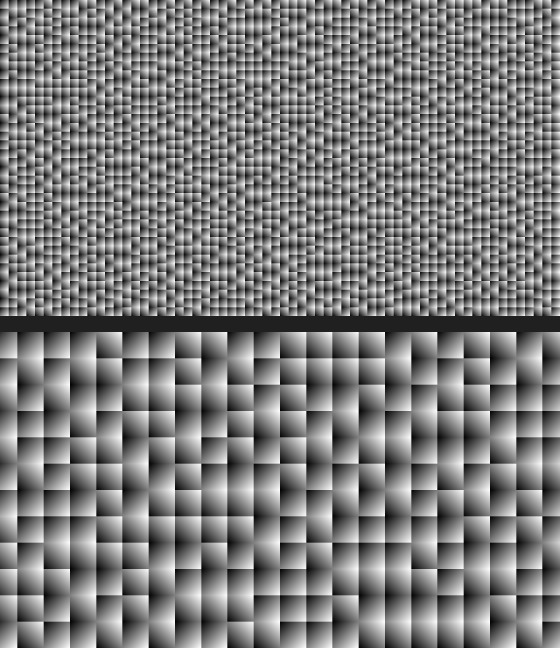
Top, the full canvas; bottom, a detail of the centre.
A Shadertoy shader for this pattern:

```glsl
// Grid of grey diagonal-gradient tiles, randomly flipped top to bottom.

float hash(vec2 p) {
    return fract(sin(dot(p, vec2(12.9898, 78.233))) * 43758.5453);
}

// Brightness at a point in tile units: dark left, light right
float tileShade(vec2 p) {
    vec2 cell = floor(p);
    vec2 local = p - cell;
    if (hash(cell) < 0.5) local.y = 1.0 - local.y;
    return 0.5 * (local.x + local.y);
}

void mainImage(out vec4 fragColor, in vec2 fragCoord) {
    // 64 tiles across, 36 down
    vec2 tilesPerPixel = vec2(64.0, 36.0) / iResolution.xy;

    // Average a 3x3 grid of samples to smooth the tile edges
    float shade = 0.0;
    for (int j = -1; j <= 1; j++) {
        for (int i = -1; i <= 1; i++) {
            vec2 offset = vec2(i, j) / 3.0;
            shade += tileShade((fragCoord + offset) * tilesPerPixel);
        }
    }
    fragColor = vec4(vec3(shade / 9.0), 1.0);
}
```
